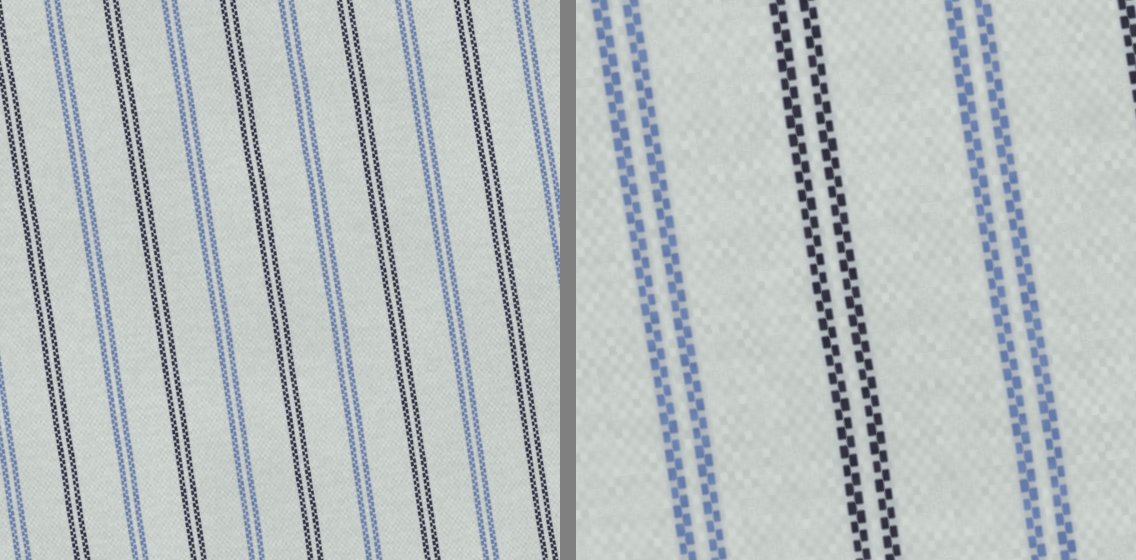
Left: the whole. Right: its middle third, enlarged.
This texture is drawn by a Shadertoy shader. Its source:

```glsl
const float PI = 3.14159265;

// Layout, in canvas units
const float STRIPE_STEP = 0.1045;    // dark to blue pair
const float FIRST_DARK = 0.1966;     // dark pair at the top edge
const float WARP_LEAN = 0.159;       // sideways drift of the stripes
const float WEFT_LEAN = 0.13;        // rise of the cross threads
const float BOW = 0.003;             // slight curve of the stripes
const float WOBBLE = 0.0018;         // local waviness of the cloth
const float THREAD = STRIPE_STEP / 23.0;
const float PICK = 0.0056;
const vec2 FLOAT_HALF = vec2(0.52 * THREAD, 0.64 * PICK);
const float FLOAT_ROUND = 0.0011;
const float SOFTNESS = 0.0008;

// Colours
const vec3 CLOTH = vec3(0.785, 0.808, 0.793);
const vec3 SHADOW = vec3(0.64, 0.67, 0.71);
const vec3 DARK_YARN = vec3(0.19, 0.19, 0.245);
const vec3 BLUE_YARN = vec3(0.41, 0.495, 0.67);
const float WEAVE_DEPTH = 0.022;
const float YARN_VARIATION = 0.035;
const float CLOUDINESS = 0.025;

float hash(vec2 p) {
    vec3 q = fract(vec3(p.xyx) * 0.1031);
    q += dot(q, q.yzx + 33.33);
    return fract((q.x + q.y) * q.z);
}

float noise(vec2 p) {
    vec2 i = floor(p), f = fract(p);
    f = f * f * (3.0 - 2.0 * f);
    return mix(mix(hash(i), hash(i + vec2(1, 0)), f.x),
               mix(hash(i + vec2(0, 1)), hash(i + vec2(1, 1)), f.x), f.y);
}

float roundBox(vec2 p, vec2 halfSize, float r) {
    vec2 q = abs(p) - halfSize + r;
    return length(max(q, 0.0)) + min(max(q.x, q.y), 0.0) - r;
}

// Plain white weave with uneven threads
vec3 clothColor(vec2 p, vec2 cloth) {
    vec2 t = cloth / vec2(THREAD, PICK);
    float checker = sin(PI * t.x) * sin(PI * t.y);
    float yarn = hash(floor(t) + 200.0) - 0.5;
    float slub = noise(t * vec2(0.15, 1.0) + 50.0) - 0.5;
    float cloud = noise(p * 7.0 + 10.0) - 0.5;
    float light = WEAVE_DEPTH * checker + YARN_VARIATION * (yarn + 0.6 * slub)
                + CLOUDINESS * cloud;
    return CLOTH + light;
}

// Coverage of two lines, each of two threads that surface in turn
float pairCoverage(vec2 local, float blur) {
    float cover = 0.0;
    for (int i = 0; i < 4; i++) {
        float line = i < 2 ? -2.0 : 2.0;
        float side = i % 2 == 0 ? -0.5 : 0.5;
        float along = local.y / (2.0 * PICK) + 0.5 * side;
        float row = floor(along);
        vec2 d = vec2(local.x - (line + side) * THREAD,
                      (along - row - 0.5) * 2.0 * PICK);
        float grow = 0.0006 * (hash(vec2(row + 300.0, float(i))) - 0.5);
        float dist = roundBox(d, FLOAT_HALF + grow, FLOAT_ROUND);
        cover = max(cover, 1.0 - smoothstep(-blur, blur, dist));
    }
    return cover;
}

void mainImage(out vec4 fragColor, in vec2 fragCoord) {
    vec2 p = fragCoord / iResolution.xy;
    float blur = SOFTNESS + 0.6 / iResolution.y;

    // Thread-aligned coordinates
    float wave = WOBBLE * (noise(p * vec2(6.0, 12.0) + 30.0) - 0.5);
    vec2 cloth = vec2(p.x - WARP_LEAN * (1.0 - p.y) - BOW * sin(PI * p.y) + wave,
                      p.y - WEFT_LEAN * p.x + wave);

    // Nearest stripe pair
    float across = (cloth.x - FIRST_DARK) / STRIPE_STEP;
    float index = floor(across + 0.5);
    vec2 local = vec2((across - index) * STRIPE_STEP, cloth.y);
    vec3 yarn = mod(index, 2.0) < 0.5 ? DARK_YARN : BLUE_YARN;
    yarn += 0.06 * (noise(cloth / PICK + 90.0) - 0.5);

    // Soft tint beside the lines, then the coloured floats
    vec3 color = clothColor(p, cloth);
    float lineDist = abs(abs(local.x) - 2.0 * THREAD);
    float halo = 1.0 - smoothstep(0.6 * THREAD, 1.9 * THREAD, lineDist);
    color = mix(color, SHADOW, 0.6 * halo);
    color = mix(color, yarn, pairCoverage(local, blur));

    fragColor = vec4(color, 1.0);
}
```
